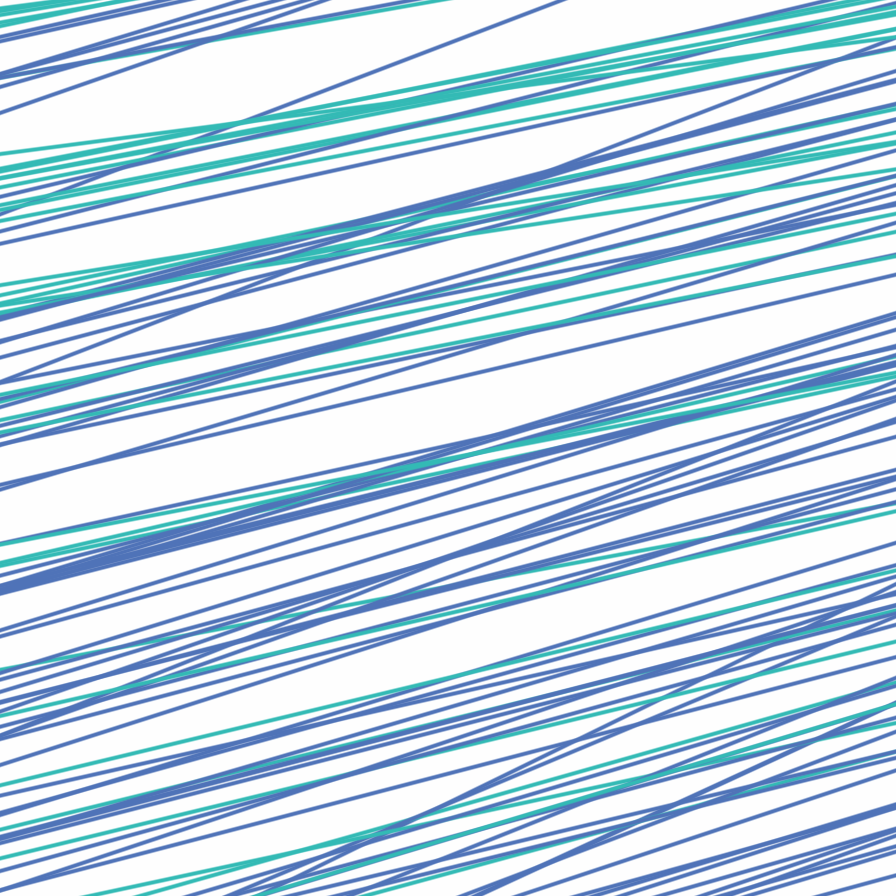
Give the GLSL for this pattern, as a WebGL 2 fragment shader.

```glsl
#version 300 es
precision highp float;

uniform vec2 u_resolution;
out vec4 fragColor;

const int BUNDLES = 9;
const int LINES_PER_BUNDLE = 13;
const float HALF_WIDTH = 0.0022;
const vec3 PAPER = vec3(0.995, 0.998, 0.998);
const vec3 BLUE = vec3(0.31, 0.45, 0.72);
const vec3 TEAL = vec3(0.20, 0.73, 0.71);

float hash(vec2 p) {
    return fract(sin(dot(p, vec2(127.1, 311.7))) * 43758.5);
}

// Bell-shaped random value in -1..1
float scatter(vec2 p) {
    return hash(p) + hash(p + 37.3) - 1.0;
}

// Distance to the straight line through a pivot with a given slope
float lineDistance(vec2 p, vec2 pivot, float slope) {
    vec2 d = p - pivot;
    return abs(d.y - slope * d.x) / sqrt(1.0 + slope * slope);
}

float strokeMask(float dist, float halfWidth, float soft) {
    return 1.0 - smoothstep(halfWidth - soft, halfWidth + soft, dist);
}

// Loose pencil of lines that fans out from a shared crossing zone
vec3 drawBundle(vec3 color, vec2 p, float id, float soft) {
    float height = id / float(BUNDLES - 1);
    float meanSlope = mix(0.29, 0.21, height);
    float centerY = mix(-0.08, 1.04, height) + 0.02 * scatter(vec2(id, 5.0));
    float pivotX = mix(0.1, 0.9, hash(vec2(id, 9.0)));
    float pivotY = centerY + meanSlope * (pivotX - 0.5);
    float tealShare = mix(0.15, 0.62, height);

    for (int i = 0; i < LINES_PER_BUNDLE; i++) {
        vec2 seed = vec2(id + 1.0, float(i) + 20.0);
        bool isTeal = hash(seed) < tealShare;

        // Blue lines are steeper, with a few strong outliers
        float steep = pow(hash(seed + 11.7), 5.0);
        float slope = meanSlope + 0.06 * scatter(seed + 3.1);
        slope += isTeal ? -0.035 : 0.2 * steep;

        vec2 pivot = vec2(pivotX, pivotY + 0.066 * scatter(seed + 7.9));
        float mask = strokeMask(lineDistance(p, pivot, slope), HALF_WIDTH, soft);
        color = mix(color, isTeal ? TEAL : BLUE, mask);
    }
    return color;
}

void main() {
    vec2 p = gl_FragCoord.xy / u_resolution.y;
    float soft = max(0.0012, 0.8 / u_resolution.y);

    vec3 color = PAPER;
    for (int b = 0; b < BUNDLES; b++) {
        color = drawBundle(color, p, float(b), soft);
    }
    fragColor = vec4(color, 1.0);
}
```
